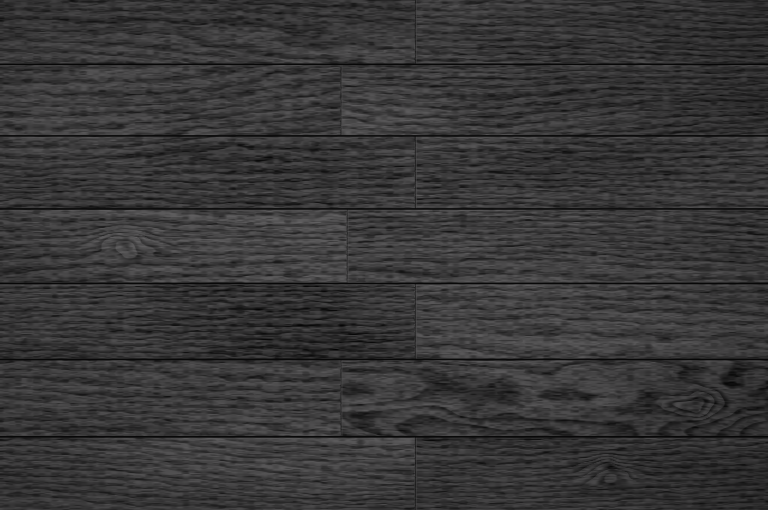
Reproduce this texture procedurally as a Shadertoy shader.

```glsl
const vec3 WOOD_TINT = vec3(1.0, 0.988, 1.0);
const float ROW_HEIGHT = 0.144;
const float FIGURED_ROW = 4.0;

float hash(vec2 p) {
    vec3 h = fract(vec3(p.xyx) * 0.1031);
    h += dot(h, h.yzx + 33.33);
    return fract((h.x + h.y) * h.z);
}

float noise(vec2 p) {
    vec2 cell = floor(p), f = fract(p);
    f = f * f * f * (f * (f * 6.0 - 15.0) + 10.0);
    return mix(mix(hash(cell), hash(cell + vec2(1, 0)), f.x),
               mix(hash(cell + vec2(0, 1)), hash(cell + vec2(1, 1)), f.x), f.y);
}

float fbm(vec2 p, float falloff) {
    float sum = 0.0, gain = 0.6;
    for (int i = 0; i < 3; i++) {
        sum += gain * noise(p);
        p = p * 2.1 + 17.3;
        gain *= falloff;
    }
    return sum;
}

// Antialiased line of a given half width at distance d
float line(float d, float halfWidth, float pixel) {
    return clamp((halfWidth - abs(d)) / pixel + 0.5, 0.0, 1.0);
}

// Rows grow slightly taller toward the bottom; y runs downward
float rowCoord(float y) {
    return (-0.139 + sqrt(0.139 * 0.139 + 0.00568 * (y - 0.126))) / 0.00284;
}

// x: growth ring bulge, y: dark core
vec2 knots(vec2 p) {
    vec2 centers[3] = vec2[3](vec2(0.246, 0.475), vec2(1.36, 0.79), vec2(1.2, 0.918));
    vec2 total = vec2(0.0);
    for (int i = 0; i < 3; i++) {
        vec2 d = p - centers[i];
        d += 0.02 * (vec2(noise(p * 32.0), noise(p * 32.0 + 31.0)) - 0.5);
        float r2 = dot(d * vec2(20.0, 38.0), d * vec2(20.0, 38.0));
        total += vec2(exp(-r2), exp(-r2 * 14.0));
    }
    return total;
}

// Height field whose level sets are the growth rings
float ringField(vec2 p, vec2 seed, float figure, float bulge) {
    float wave = fbm(p * mix(vec2(1.1, 6.5), vec2(3.2, 8.0), figure) + seed, 0.28);
    float ragged = noise(p * vec2(26.0, 90.0) + seed) - 0.5;
    float slope = mix(mix(42.0, 85.0, hash(seed + 2.0)), 8.0, figure);
    float swirl = mix(4.0 + 6.0 * hash(seed), 13.0, figure);
    return p.y * slope + wave * swirl + ragged * mix(0.45, 0.2, figure) + bulge * 2.6;
}

// Soft rise to a dark late-wood line, then a quick fall
float ringShade(float field, float spread) {
    float f = fract(field);
    float shade = smoothstep(0.3, 0.84, f) * (1.0 - smoothstep(0.84, 1.0, f));
    return mix(shade, 0.32, smoothstep(0.4, 0.9, spread));
}

float woodTone(vec2 p, vec2 seed, float figure) {
    vec2 knot = knots(p);
    float field = ringField(p, seed, figure, knot.x);
    vec2 grain = vec2(p.x, p.y + field * 0.003);
    float fibre = noise(grain * vec2(85.0, 340.0) + seed) - 0.5;
    float pores = smoothstep(0.55, 0.85, noise(grain * vec2(55.0, 290.0) + seed * 2.0));
    float streak = noise(grain * vec2(3.5, 110.0) + seed * 4.0) - 0.5;
    float cloud = fbm(p * vec2(1.8, 9.0) + seed * 3.0, 0.4) - 0.45;
    float tone = 0.262 + 0.04 * (hash(seed + 5.0) - 0.5);
    tone += fibre * 0.1 + streak * 0.045 + cloud * 0.12;
    tone -= pores * 0.055;
    tone -= ringShade(field, fwidth(field)) * mix(0.085, 0.11, figure);
    return tone - knot.y * 0.1 + knot.x * 0.03;
}

void mainImage(out vec4 fragColor, in vec2 fragCoord) {
    vec2 uv = fragCoord / iResolution.xy;
    float aspect = iResolution.x / iResolution.y;
    float pixel = 1.0 / iResolution.y;
    vec2 p = vec2(uv.x * aspect, 1.0 - uv.y);

    // Plank layout: staggered joints, one joint per row
    float k = rowCoord(p.y);
    float row = floor(k);
    float joint = mix(0.444, 0.541, mod(row, 2.0));
    joint += 0.008 * max(0.0, 1.0 - abs(row - 2.0));
    float side = step(joint, uv.x);
    vec2 seed = floor(90.0 * vec2(hash(vec2(row + 20.0, side)), hash(vec2(side + 7.0, row + 40.0))));
    float figure = side * (1.0 - step(0.5, abs(row - FIGURED_ROW)));

    float tone = woodTone(p, seed, figure);

    // Seams with a faint bevel below each gap and beside each joint
    float gap = (k - floor(k + 0.5)) * ROW_HEIGHT;
    float jointGap = (uv.x - joint) * aspect;
    tone += 0.03 * line(gap - 0.0035, 0.001, pixel);
    tone = mix(tone, 0.29, 0.5 * line(jointGap - 0.002, 0.001, pixel));
    tone = mix(tone, 0.09, 0.6 * line(jointGap, 0.0008, pixel));
    tone = mix(tone, 0.03, line(gap, 0.0015, pixel));

    // Light falls off toward the corners
    vec2 c = uv - vec2(0.44, 0.53);
    tone *= 1.1 - 0.7 * dot(c, c);
    fragColor = vec4(clamp(tone, 0.0, 1.0) * WOOD_TINT, 1.0);
}
```
